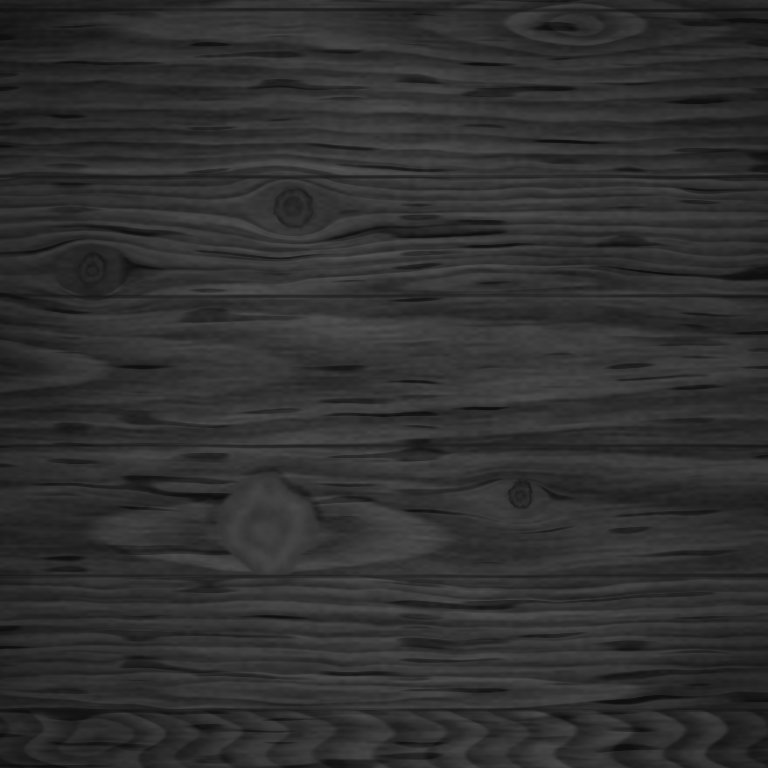
A three.js fragment shader for this texture:

```glsl
// Charcoal-stained wooden boards with flowing horizontal grain, knots and dark seams.
varying vec2 vUv;

float hash(vec2 p) {
  return fract(sin(dot(p, vec2(127.1, 311.7))) * 43758.5453);
}

float noise(vec2 p) {
  vec2 cell = floor(p);
  vec2 f = fract(p);
  f = f * f * (3.0 - 2.0 * f);
  float low = mix(hash(cell), hash(cell + vec2(1.0, 0.0)), f.x);
  float high = mix(hash(cell + vec2(0.0, 1.0)), hash(cell + vec2(1.0, 1.0)), f.x);
  return mix(low, high, f.y);
}

float fbm(vec2 p) {
  float sum = 0.0;
  float weight = 0.5;
  for (int i = 0; i < 4; i++) {
    sum += weight * noise(p);
    p = p * 2.03 + 17.3;
    weight *= 0.5;
  }
  return sum / 0.9375;
}

// Pushes grain lines aside like a stream passing a round stone.
vec2 bendAround(vec2 p, vec2 knot, float radius) {
  vec2 d = (p - knot) * vec2(0.65, 1.0);
  float push = min(radius * radius / (dot(d, d) + 0.00001), 1.0);
  return vec2(p.x, p.y - (p.y - knot.y) * push);
}

// Distance from a long growth-ring core; arches level out beyond the reach.
float ringField(vec2 p, vec2 core, float squash, float reach) {
  vec2 d = p - core;
  d.x *= squash / (1.0 + abs(d.x) / reach);
  return length(d);
}

// Each ring brightens slowly, peaks in a pale ridge and drops to a dark line.
float ringTone(float phase) {
  phase += 0.9 * noise(vec2(phase * 0.4, 3.0));
  float t = fract(phase);
  float strength = mix(0.4, 1.0, hash(vec2(floor(phase), 9.0)));
  return strength * smoothstep(0.0, 0.75, t) * (1.0 - smoothstep(0.82, 1.0, t));
}

// Chooses the ring pattern of the board found at the given height.
float boardGrain(vec2 q, float height) {
  if (height < 0.075) {
    q.x += 0.35 * (q.y - 0.04) + 0.02 * sin(q.y * 90.0);
    return ringTone(28.0 * ringField(q, vec2(0.12, 0.04), 0.65, 9.0));
  }
  if (height < 0.25) return ringTone(58.0 * ringField(q, vec2(0.4, 0.105), 0.07, 2.0));
  if (height < 0.42) return ringTone(27.0 * ringField(q, vec2(0.35, 0.31), 0.45, 0.25));
  if (height < 0.615) return ringTone(36.0 * ringField(q, vec2(-0.1, 0.53), 0.25, 0.5));
  if (height < 0.77) return ringTone(68.0 * ringField(q, vec2(0.65, 0.625), 0.12, 0.3));
  return ringTone(50.0 * ringField(q, vec2(0.75, 0.965), 0.5, 0.16));
}

// Replaces the wood inside a knot by faint rings inside a dark rim.
float paintKnot(float tone, vec2 p, vec2 centre, float radius, float fill) {
  vec2 d = (p - centre) / radius;
  float r = length(d) + 0.5 * (fbm(d * 1.6 + centre * 40.0) - 0.5);
  float grain = 0.018 * sin(r * 13.0) + 0.05 * (fbm(d * 4.0) - 0.5);
  tone = mix(tone, fill + grain, 1.0 - smoothstep(0.85, 1.0, r));
  float rim = smoothstep(0.8, 0.95, r) * (1.0 - smoothstep(0.98, 1.18, r));
  return tone - 0.07 * rim * noise(d * 1.5 + 5.0);
}

// A thin dark gap whose depth varies along the joint.
float seam(vec2 p, float height) {
  float gap = abs(p.y - height + 0.003 * (noise(vec2(p.x * 9.0, height * 50.0)) - 0.5));
  return (1.0 - smoothstep(0.0008, 0.0035, gap)) * mix(0.4, 1.0, noise(vec2(p.x * 12.0, height)));
}

void main() {
  vec2 p = vUv;
  vec2 smallKnot = vec2(0.12, 0.648);
  vec2 upperKnot = vec2(0.38, 0.728);
  vec2 lowerKnot = vec2(0.677, 0.355);

  // Grain lines, gently warped and bent around the knots
  vec2 q = p;
  q.y += 0.03 * (fbm(p * vec2(3.0, 8.0)) - 0.5);
  q.y += 0.004 * (noise(p * vec2(22.0, 60.0)) - 0.5);
  q = bendAround(q, smallKnot, 0.03);
  q = bendAround(q, upperKnot, 0.032);
  q = bendAround(q, lowerKnot, 0.024);
  float tone = 0.165 + 0.115 * boardGrain(q, p.y);

  // Soft stains, fine fibres and short dark splits
  tone += 0.09 * (fbm(p * vec2(4.0, 18.0) + 31.0) - 0.5);
  tone += 0.055 * (noise(q * vec2(16.0, 230.0)) - 0.5);
  tone += 0.03 * (noise(p * vec2(110.0, 240.0)) - 0.5);
  tone -= 0.09 * smoothstep(0.74, 0.9, noise(q * vec2(11.0, 120.0) + 7.0));

  // Knots
  tone = paintKnot(tone, p, vec2(0.35, 0.31), 0.068, 0.225);
  tone = paintKnot(tone, p, smallKnot, 0.022, 0.15);
  tone = paintKnot(tone, p, upperKnot, 0.027, 0.155);
  tone = paintKnot(tone, p, lowerKnot, 0.018, 0.14);

  // Joints between boards
  float joints = seam(p, 0.075) + seam(p, 0.25) + seam(p, 0.42);
  joints += seam(p, 0.615) + seam(p, 0.77) + seam(p, 0.987);
  tone = mix(tone, 0.09, 0.85 * min(joints, 1.0));

  // Light falls off toward the edges
  vec2 away = (p - vec2(0.53, 0.5)) * vec2(1.1, 0.8);
  tone *= 1.12 - 0.95 * dot(away, away);
  gl_FragColor = vec4(vec3(clamp(tone, 0.06, 0.36)), 1.0);
}
```
